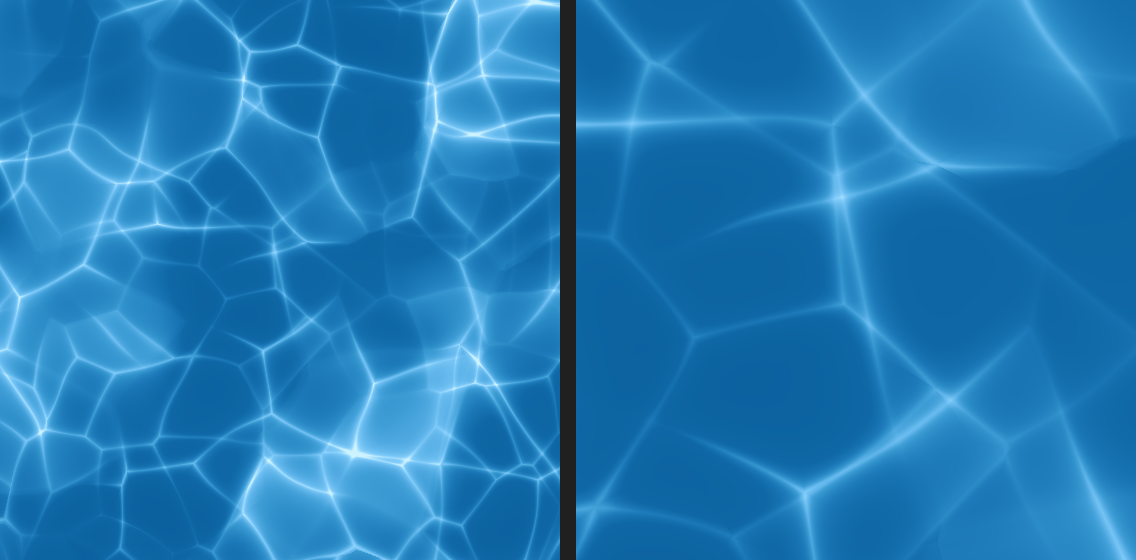
Left, the full canvas; right, a detail of the centre.
Write a Shadertoy shader that draws this texture.

```glsl
// Sunlit pool water: a net of thin caustic lines over soft blue patches.
// Three warped cellular layers give lines, halos and one-sided folds of light;
// their sum, with broad noise, is looked up in a blue colour ramp.

#define LAYERS 3
#define FIRST_SCALE 3.5    // cells across the canvas in the coarsest layer
#define SCALE_STEP 1.45    // growth of cell count per layer
#define LAYER_FADE 0.74    // strength kept by each finer layer
#define WARP 0.085         // bending of the net
#define LINE_WIDTH 0.0026
#define LINE_LIGHT 1.8
#define HALO_FALLOFF 9.0
#define PATCH_LIGHT 1.7    // strength of the broad patches
#define MEAN_LIGHT 2.5
#define CONTRAST 1.55

vec2 hash2(vec2 p) {
    vec3 q = fract(p.xyx * vec3(0.1031, 0.1030, 0.0973));
    q += dot(q, q.yzx + 33.33);
    return fract((q.xx + q.yz) * q.zy);
}

// Smooth value noise, two independent channels
vec2 noise2(vec2 p) {
    vec2 cell = floor(p), f = fract(p);
    f = f * f * f * (f * (f * 6.0 - 15.0) + 10.0);
    vec2 low = mix(hash2(cell), hash2(cell + vec2(1, 0)), f.x);
    vec2 high = mix(hash2(cell + vec2(0, 1)), hash2(cell + vec2(1, 1)), f.x);
    return mix(low, high, f.y);
}

vec2 fbm2(vec2 p) {
    mat2 turn = mat2(0.8, 0.6, -0.6, 0.8);
    return 0.68 * noise2(p) + 0.32 * noise2(turn * p * 1.9 + 17.3);
}

// Light gathered by one cellular net
float causticLayer(vec2 uv, float scale, float seed) {
    vec2 bend = fbm2(uv * 4.2 + seed * 3.7) - 0.5;
    vec2 p = (uv + WARP * bend) * scale + seed;
    vec2 base = floor(p);

    // Nearest two sites, plus soft weights over all neighbours
    float d1 = 9.0, d2 = 9.0, tone1 = 0.0, tone2 = 0.0;
    float weightSum = 0.0, toneSum = 0.0;
    vec2 site1 = vec2(0), site2 = vec2(0);
    for (int y = -2; y <= 2; y++)
    for (int x = -2; x <= 2; x++) {
        vec2 id = base + vec2(x, y);
        vec2 site = id + hash2(id) - p;
        float d = length(site);
        float tone = hash2(id + 71.7).x;
        tone *= tone;
        float weight = exp(-HALO_FALLOFF * d);
        weightSum += weight;
        toneSum += weight * tone;
        if (d < d1) {
            d2 = d1; site2 = site1; tone2 = tone1;
            d1 = d; site1 = site; tone1 = tone;
        } else if (d < d2) {
            d2 = d; site2 = site; tone2 = tone;
        }
    }
    float edge = (d2 * d2 - d1 * d1) / (2.0 * max(length(site2 - site1), 0.02));
    float halo = max(weightSum * exp(HALO_FALLOFF * d1) - 1.0, 0.0);
    float softTone = toneSum / weightSum;

    // Focus varies along the net: some lines are crisp, others faint
    vec2 focus = noise2(uv * 5.0 + seed * 1.9);
    float mask = smoothstep(0.2, 0.8, focus.x);
    float width = LINE_WIDTH * (0.6 + 1.1 * focus.y);
    float dist = sqrt(edge * edge / (scale * scale) + 0.0000007);
    float line = exp(-dist / width) + 0.35 * exp(-dist / (4.0 * width));
    line *= LINE_LIGHT * mask * (0.45 + 0.5 * min(halo, 2.0));

    // A fold is bright on one side of its line only
    float foldTone = mix(0.5 * (tone1 + tone2), tone1, smoothstep(0.0, 0.045, edge));
    float fold = 1.6 * foldTone * halo / (1.0 + halo);

    return 0.9 * softTone + mask * min(halo, 2.5) + fold + line;
}

// Blue ramp, level 0 is the common dark tone and level 5 the bright one
vec3 waterColor(float level) {
    vec3 ramp[8] = vec3[8](
        vec3(0.03, 0.36, 0.60), vec3(0.06, 0.41, 0.65),
        vec3(0.11, 0.47, 0.72), vec3(0.17, 0.55, 0.78),
        vec3(0.25, 0.62, 0.84), vec3(0.36, 0.70, 0.91),
        vec3(0.51, 0.80, 0.98), vec3(0.80, 0.95, 1.00));
    float t = clamp(level + 1.0, 0.0, 6.999);
    int i = int(t);
    return mix(ramp[i], ramp[i + 1], fract(t));
}

void mainImage(out vec4 fragColor, in vec2 fragCoord) {
    vec2 uv = fragCoord / iResolution.y;

    // Broad light and dark patches
    float light = PATCH_LIGHT * smoothstep(0.22, 0.78, fbm2(uv * 4.0 + 5.3).x);

    float scale = FIRST_SCALE, strength = 1.0;
    for (int i = 0; i < LAYERS; i++) {
        light += strength * causticLayer(uv, scale, 11.3 + 23.7 * float(i));
        scale *= SCALE_STEP;
        strength *= LAYER_FADE;
    }

    // Stretch around the mean, easing off in the highlights and shadows
    float level = 2.1 + CONTRAST * (light - MEAN_LIGHT);
    level = min(level, 4.0 + 0.55 * (level - 4.0));
    level = max(level, 0.4 * level);
    fragColor = vec4(waterColor(level), 1.0);
}
```
